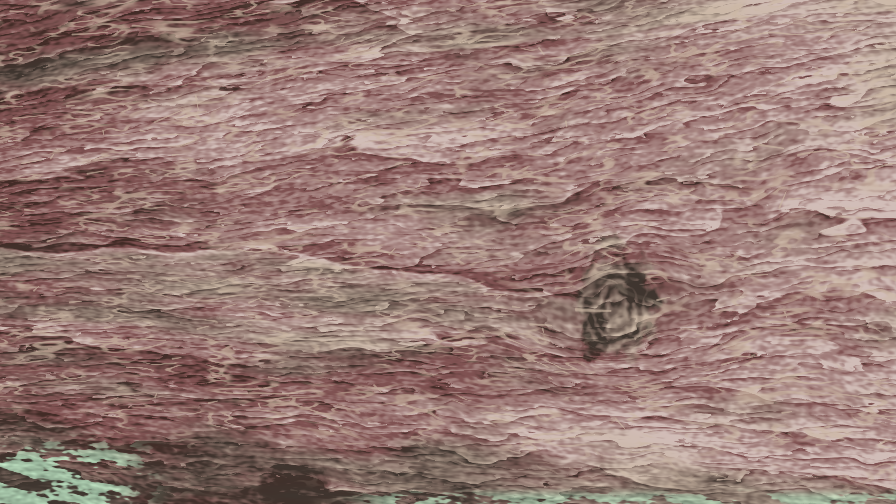
Write a Shadertoy shader that draws this texture.

```glsl
const vec3 DARK  = vec3(0.26, 0.17, 0.15);
const vec3 RED   = vec3(0.50, 0.32, 0.32);
const vec3 ROSE  = vec3(0.63, 0.49, 0.48);
const vec3 PALE  = vec3(0.82, 0.74, 0.72);
const vec3 OLIVE = vec3(0.58, 0.525, 0.465);
const vec3 MINT  = vec3(0.69, 0.83, 0.71);
const vec3 STRAW = vec3(0.80, 0.72, 0.64);
const vec2 KNOT  = vec2(1.225, 0.395);

vec2 hash2(vec2 p) {
    p = vec2(dot(p, vec2(127.1, 311.7)), dot(p, vec2(269.5, 183.3)));
    return fract(sin(p) * 43758.5);
}

// Gradient noise, roughly -0.6 to 0.6
float corner(vec2 cell, vec2 f, vec2 o) {
    return dot(hash2(cell + o) * 2.0 - 1.0, f - o);
}

float noise(vec2 p) {
    vec2 i = floor(p), f = fract(p);
    vec2 u = f * f * f * (f * (f * 6.0 - 15.0) + 10.0);
    float low  = mix(corner(i, f, vec2(0, 0)), corner(i, f, vec2(1, 0)), u.x);
    float high = mix(corner(i, f, vec2(0, 1)), corner(i, f, vec2(1, 1)), u.x);
    return mix(low, high, u.y);
}

float fbm(vec2 p) {
    float sum = 0.0, amp = 1.0;
    for (int i = 0; i < 4; i++) {
        sum += amp * noise(p);
        p = p * 2.03 + 17.3;
        amp *= 0.5;
    }
    return sum;
}

// Overlapping bark sheets: a bright lip above each edge, a shadow beneath
float sheets(vec2 p, float freq, float amp, float seed) {
    float h = p.y * freq + amp * fbm(p * freq * vec2(0.16, 0.6) + seed);
    float t = fract(h);
    float edge = clamp(fwidth(h), 0.02, 0.4);
    float relief = 1.15 * exp(-5.0 * t) - exp(-7.0 * (1.0 - t));
    float strength = smoothstep(-0.3, 0.25, noise(p * freq * vec2(0.25, 0.8) + seed + 9.0));
    return strength * mix(-1.0, relief, smoothstep(0.0, edge, t));
}

// One long ridge: light where d > 0, shadow where d < 0
float ridge(float d, float width) {
    float side = smoothstep(-0.003, 0.003, d);
    return mix(-exp(d / width * 1.6), exp(-d / width), side);
}

// Thin frayed strands lying along the zero lines of a stretched noise
float strands(vec2 p, vec2 scale, float width) {
    float line = 1.0 - smoothstep(0.3 * width, width, abs(noise(p * scale)));
    return line * smoothstep(0.0, 0.3, noise(p * scale * vec2(0.6, 0.35) + 23.0));
}

// Loose splinters, one short tapered stroke in some cells of a grid
float splinters(vec2 p, float scale, float density) {
    vec2 q = p * scale, cell = floor(q);
    float cover = 0.0;
    for (int k = 0; k < 9; k++) {
        vec2 id = cell + vec2(k % 3 - 1, k / 3 - 1);
        vec2 r = hash2(id + scale), s = hash2(id + 41.7);
        float angle = (s.x - 0.5) * (s.y < 0.2 ? 3.0 : 0.7);
        vec2 dir = vec2(cos(angle), sin(angle));
        vec2 d = q - id - r;
        float reach = 0.4 * s.y + 0.1;
        float along = clamp(dot(d, dir), -reach, reach);
        float dist = length(d - dir * along) / scale;
        float width = mix(0.0014, 0.0032, 0.5 - 0.5 * along / reach);
        float present = step(hash2(id + 7.9).x, density);
        cover = max(cover, present * (1.0 - smoothstep(0.2 * width, width, dist)));
    }
    return cover;
}

// Soft ellipse with a ragged outline
float blob(vec2 p, vec2 centre, vec2 size) {
    float r = length((p - centre) / size) + 0.6 * fbm(p * 26.0);
    return 1.0 - smoothstep(0.65, 1.1, r);
}

// Grain fans out towards both ends and bends round the knot
vec2 grain(vec2 p) {
    float slope = mix(-0.085, 0.105, smoothstep(0.1, 0.9, p.y));
    vec2 d = p - KNOT;
    float bend = exp(-dot(d * vec2(6.0, 8.0), d * vec2(6.0, 8.0)));
    float wave = 0.03 * noise(p * vec2(2.2, 3.0)) + 0.008 * noise(p * vec2(9.0, 14.0));
    return vec2(p.x, p.y - slope * (p.x - 0.9) - 0.55 * d.y * bend + wave);
}

void mainImage(out vec4 fragColor, in vec2 fragCoord) {
    vec2 p = fragCoord / iResolution.y;
    vec2 g = grain(p);
    vec2 tilted = vec2(g.x, g.y - 0.07 * g.x);

    // Relief from broad sheets down to fine fibres
    float broad = fbm(g * vec2(1.2, 6.0) + 3.0);
    float fibre = noise(g * vec2(18.0, 110.0)) + noise(g * vec2(65.0, 170.0));
    float tone = 0.49 + 0.2 * (p.x - 0.85) + 0.36 * broad + 0.33 * fibre;
    tone += 0.27 * sheets(g, 10.0, 1.2, 2.0);
    tone += 0.31 * sheets(tilted, 23.0, 1.3, 31.0);
    tone += 0.29 * sheets(tilted, 52.0, 1.3, 57.0);

    // Long ridges along the top and along the buried branch
    float topRidge = p.y - 0.81 - 0.1 * p.x + 0.03 * fbm(p * vec2(3.0, 5.0));
    float branch = 0.505 - 0.1 * smoothstep(0.45, 1.2, p.x) + 0.025 * fbm(vec2(p.x * 5.0, 4.0)) - p.y;
    float branchSpan = 1.0 - smoothstep(1.1, 1.25, p.x);
    tone += 0.2 * ridge(topRidge, 0.014) + 0.24 * branchSpan * ridge(branch, 0.035);
    tone -= 0.16 * smoothstep(0.0, 0.12, topRidge);

    // Shaded foot of the trunk, knot and hollows
    float foot = 1.0 - smoothstep(0.0, 0.09, p.y - 0.14 + 0.075 * p.x + 0.08 * noise(p * vec2(4.0, 9.0)));
    float knot = blob(p, KNOT, vec2(0.085, 0.13));
    float rings = sin(length((p - KNOT) * vec2(1.3, 1.0)) * 170.0 + 9.0 * fbm(p * 12.0));
    float hollow = max(blob(p, vec2(1.265, 0.43), vec2(0.03, 0.035)), blob(p, vec2(1.18, 0.33), vec2(0.03, 0.055)));
    hollow = max(hollow, 0.8 * blob(p, vec2(0.59, 0.03), vec2(0.07, 0.06)));
    tone += knot * (0.2 * rings - 0.08) - 0.35 * hollow - 0.24 * foot;

    vec3 col = mix(DARK, RED, smoothstep(-0.05, 0.3, tone));
    col = mix(col, ROSE, smoothstep(0.3, 0.52, tone));
    col = mix(col, PALE, smoothstep(0.5, 0.88, tone));

    // Weathered olive film
    float band = branchSpan * smoothstep(-0.005, 0.02, branch) * (1.0 - smoothstep(0.06, 0.26, branch));
    float film = 0.22 + 0.7 * fbm(g * vec2(2.5, 11.0) + 70.0) + 0.35 * band + 0.35 * foot + 0.35 * knot;
    film += 0.3 * smoothstep(-0.01, 0.01, topRidge) * (1.0 - smoothstep(0.03, 0.12, topRidge));
    col = mix(col, OLIVE * (0.42 + 1.05 * clamp(tone, 0.0, 0.9)), 0.8 * smoothstep(0.2, 0.75, film));

    // Frayed strands and loose splinters
    float loose = max(strands(tilted, vec2(11.0, 48.0), 0.1), strands(g + 3.0, vec2(24.0, 80.0), 0.13));
    loose = max(loose, max(splinters(g, 13.0, 0.14), splinters(p + 5.0, 30.0, 0.1)));
    col = mix(col, STRAW, 0.65 * loose * (1.0 - 0.6 * foot) * (1.0 - 0.7 * hollow));

    // Flaking mint lichen along the lower edge
    float patches = (1.0 - smoothstep(0.2, 0.36, p.x)) * (1.0 - smoothstep(0.08, 0.16, p.y));
    float strip = smoothstep(0.65, 0.8, p.x) * (1.0 - smoothstep(0.008, 0.035, p.y));
    float flakes = fbm(p * vec2(9.0, 26.0) + 11.0) + 0.3 * fibre;
    float lichen = max(patches, 0.8 * strip) * smoothstep(-0.02, 0.12, flakes);
    col = mix(col, MINT * (0.95 + 0.25 * fibre), 0.9 * lichen);

    fragColor = vec4(clamp(col, 0.0, 1.0), 1.0);
}
```
